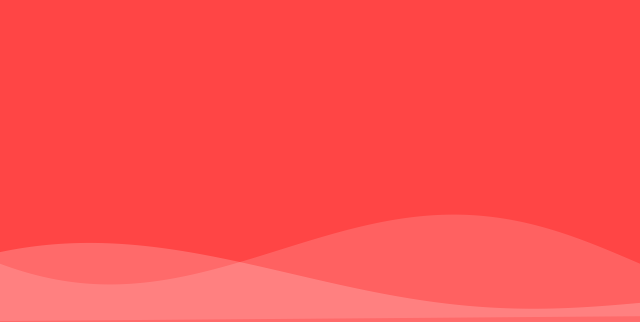
Reproduce this background procedurally as a WebGL 2 fragment shader.

```glsl
#version 300 es
precision highp float;
// Two translucent pale waves crossing along the foot of a flat red field.

#define BASE_COLOR vec3(1.0, 0.27, 0.27)
#define WAVE_COLOR vec3(1.0)
#define SWELL_ALPHA 0.15
#define CREST_ALPHA 0.20
#define SWELL_ENDS vec2(0.181, 0.181)
#define SWELL_BEND vec4(-0.742, 1.193, 3.367, -2.966)
#define CREST_ENDS vec2(0.217, 0.0594)
#define CREST_BEND vec4(0.576, -0.988, -1.016, 1.093)
#define SWELL_FLOOR vec2(0.003, 0.018)

uniform vec2 u_resolution;
out vec4 fragColor;

// Height of a curve pinned at both canvas sides and bent by a cubic factor.
float waveHeight(float x, vec2 ends, vec4 bend) {
    float factor = bend.x + x * (bend.y + x * (bend.z + x * bend.w));
    return mix(ends.x, ends.y, x) + x * (1.0 - x) * factor;
}

// Antialiased coverage of the area below a given height.
float below(float y, float height) {
    return clamp((height - y) * u_resolution.y + 0.5, 0.0, 1.0);
}

void main() {
    vec2 uv = gl_FragCoord.xy / u_resolution;

    // Broad swell rising to the right, closed by a slightly tilted floor
    float swell = below(uv.y, waveHeight(uv.x, SWELL_ENDS, SWELL_BEND));
    swell *= 1.0 - below(uv.y, mix(SWELL_FLOOR.x, SWELL_FLOOR.y, uv.x));

    // Low crest on the left, sinking to the right
    float crest = below(uv.y, waveHeight(uv.x, CREST_ENDS, CREST_BEND));

    vec3 color = mix(BASE_COLOR, WAVE_COLOR, SWELL_ALPHA * swell);
    color = mix(color, WAVE_COLOR, CREST_ALPHA * crest);
    fragColor = vec4(color, 1.0);
}
```
